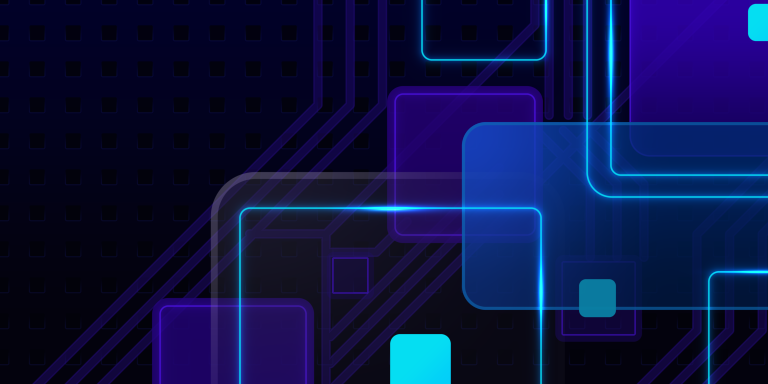
Reproduce this background procedurally as a WebGL 1 fragment shader.

```glsl
precision highp float;
uniform vec2 u_resolution;

#define PX (1.0 / u_resolution.y)
#define CELL 0.09375
#define TRACE_WIDTH 0.0105
#define LINE_WIDTH 0.002
#define CYAN vec3(0.02, 0.87, 0.95)
#define VIOLET vec3(0.30, 0.07, 0.90)
#define TRACE_COLOR vec3(0.13, 0.04, 0.46)

// Rounded rectangle from edges (left, bottom, right, top)
float box(vec2 p, vec4 e, float r) {
  vec2 q = abs(p - 0.5 * (e.xy + e.zw)) - 0.5 * (e.zw - e.xy) + r;
  return length(max(q, 0.0)) + min(max(q.x, q.y), 0.0) - r;
}

float segment(vec2 p, vec2 a, vec2 b) {
  vec2 d = b - a;
  return length(p - a - d * clamp(dot(p - a, d) / dot(d, d), 0.0, 1.0));
}

float fill(float d) { return 1.0 - smoothstep(-0.7 * PX, 0.7 * PX, d); }
float stroke(float d, float w) { return fill(abs(d) - w); }

// Distance to the circuit network
float traces(vec2 p) {
  vec2 knee = vec2(0.849, 0.391);
  float d = segment(p, knee, vec2(1.393, 0.935));
  d = min(d, segment(p, vec2(1.393, 0.935), vec2(1.393, 1.1)));
  d = min(d, segment(p, knee, vec2(0.849, -0.1)));
  d = min(d, segment(p, knee, vec2(0.65, 0.391)));
  d = min(d, segment(p, vec2(0.86, 0.343), vec2(0.98, 0.343)));
  d = min(d, segment(p, vec2(0.98, 0.343), vec2(1.06, 0.423)));
  for (int i = 0; i < 3; i++) {
    float k = float(i);
    // Left bundle
    vec2 a = vec2(0.828 + 0.084 * k, 0.727);
    d = min(d, segment(p, a, a + vec2(0.0, 0.4)));
    d = min(d, segment(p, a, a - 0.9));
    // Lower diagonals, the last one reaching the top edge
    float s = 0.737 + 0.07 * k;
    float end = i == 2 ? 1.95 : 1.3;
    d = min(d, segment(p, vec2(0.86, 0.86 - s), vec2(end, end - s)));
    // Centre right bundle
    vec2 b = vec2(1.537 + 0.07 * k, 0.52);
    d = min(d, segment(p, b, b - vec2(0.0, 0.19)));
    d = min(d, segment(p, b, b + vec2(-0.14, 0.14)));
    d = min(d, segment(p, vec2(1.43 + 0.05 * k, 0.7), vec2(1.43 + 0.05 * k, 1.1)));
    // Far right bundle
    vec2 c = vec2(1.815 + 0.085 * k, 0.39);
    d = min(d, segment(p, c, c + 0.3));
    d = min(d, segment(p, c, c - vec2(0.0, 0.25)));
    d = min(d, segment(p, c - vec2(0.0, 0.25), c - vec2(0.3, 0.55)));
  }
  return d;
}

vec3 violetPanel(vec3 col, float d, vec3 tint, float inset) {
  col = mix(col, tint, 0.82 * fill(d));
  col += VIOLET * 0.12 * exp(-abs(d + inset) * 90.0) * fill(d);
  return mix(col, VIOLET, 0.75 * stroke(d + inset, LINE_WIDTH));
}

vec3 neonFrame(vec3 col, float d) {
  col += vec3(0.0, 0.22, 0.38) * exp(-abs(d) * 110.0);
  return mix(col, CYAN, 0.9 * stroke(d, LINE_WIDTH));
}

// Elongated glow with a bright core
vec3 flare(vec2 p, vec2 size) {
  vec2 q = p / size;
  float core = exp(-dot(q, q) * 4.0);
  float halo = exp(-dot(q, q));
  return vec3(0.0, 0.3, 0.95) * halo * 0.75 + vec3(0.15, 0.75, 0.5) * core;
}

void main() {
  vec2 p = gl_FragCoord.xy * PX;

  // Backdrop with recessed tiles
  vec3 col = mix(vec3(0.012, 0.008, 0.05), vec3(0.005, 0.005, 0.16), smoothstep(0.1, 1.1, p.y));
  vec2 cell = mod(p - vec2(0.003, 0.914) + 0.5 * CELL, CELL) - 0.5 * CELL;
  float tile = box(cell, vec4(-0.02, -0.02, 0.02, 0.02), 0.004);
  col = mix(col, vec3(0.006, 0.006, 0.035), 0.8 * fill(tile));
  col += vec3(0.02, 0.025, 0.10) * stroke(tile, 0.0015) * smoothstep(0.02, -0.02, cell.y);

  // Circuit traces
  float t = traces(p);
  col = mix(col, TRACE_COLOR, 0.45 * fill(t - TRACE_WIDTH));
  col = mix(col, TRACE_COLOR, 0.55 * stroke(t - TRACE_WIDTH, 0.0018));

  // Violet panels
  col = violetPanel(col, box(p, vec4(1.008, 0.367, 1.414, 0.776), 0.042),
    mix(vec3(0.10, 0.0, 0.36), vec3(0.16, 0.0, 0.50), p.y), 0.021);
  col = violetPanel(col, box(p, vec4(0.396, -0.2, 0.818, 0.224), 0.042), vec3(0.13, 0.01, 0.46), 0.021);
  col = violetPanel(col, box(p, vec4(1.641, 0.594, 2.2, 1.2), 0.052),
    mix(vec3(0.09, 0.0, 0.38), vec3(0.20, 0.0, 0.72), smoothstep(0.55, 1.0, p.y)), 0.0);

  // Smoked glass
  float smoke = box(p, vec4(0.549, -0.2, 1.471, 0.552), 0.117);
  float fade = 1.0 - smoothstep(0.65, 1.5, p.x);
  float lift = smoothstep(-0.15, 0.55, p.y);
  col = mix(col, vec3(0.19, 0.18, 0.25), fill(smoke) * (0.12 + 0.38 * fade * lift));
  col += vec3(0.14, 0.13, 0.15) * stroke(smoke + 0.009, 0.009) * (0.08 + 0.92 * fade) * (0.35 + 0.65 * lift);

  // Chip outlines
  float chip = box(p, vec4(0.867, 0.237, 0.958, 0.328), 0.002);
  float socket = box(p, vec4(1.464, 0.128, 1.654, 0.318), 0.004);
  col = mix(col, TRACE_COLOR, 0.25 * fill(chip - 0.016) + 0.4 * fill(socket - 0.018));
  col = mix(col, VIOLET, 0.55 * max(stroke(chip, LINE_WIDTH), stroke(socket, LINE_WIDTH)));

  // Blue glass
  float glass = box(p, vec4(1.203, 0.193, 2.2, 0.682), 0.0625);
  vec3 blue = mix(vec3(0.07, 0.28, 0.74), vec3(0.0, 0.15, 0.40), smoothstep(1.2, 1.75, p.x));
  blue *= 0.65 + 0.45 * smoothstep(0.2, 0.65, p.y);
  col = mix(col, blue, 0.78 * fill(glass));
  col = mix(col, vec3(0.05, 0.42, 0.70), 0.6 * stroke(glass + 0.004, 0.004));

  // Neon frames
  col = neonFrame(col, box(p, vec4(1.099, 0.844, 1.422, 1.2), 0.026));
  col = neonFrame(col, box(p, vec4(0.625, -0.2, 1.409, 0.458), 0.026));
  col = neonFrame(col, box(p, vec4(1.529, 0.487, 2.2, 1.2), 0.065));
  col = neonFrame(col, box(p, vec4(1.591, 0.544, 2.2, 1.2), 0.026));
  col = neonFrame(col, box(p, vec4(1.846, -0.2, 2.2, 0.292), 0.026));
  col += flare(p - vec2(1.016, 0.456), vec2(0.10, 0.010));
  col += flare(p - vec2(1.409, 0.24), vec2(0.009, 0.09));
  col += flare(p - vec2(1.591, 0.86), vec2(0.011, 0.14));
  col += 0.6 * flare(p - vec2(1.98, 0.292), vec2(0.09, 0.008));
  col += 0.5 * flare(p - vec2(1.422, 0.98), vec2(0.008, 0.09));

  // Solid keys
  float keys = min(box(p, vec4(1.016, -0.2, 1.174, 0.130), 0.026), box(p, vec4(1.948, 0.893, 2.044, 0.99), 0.021));
  vec3 keyColor = mix(CYAN, vec3(0.0, 0.75, 1.0), 0.5 * smoothstep(1.016, 1.174, p.x - p.y));
  col = mix(col, keyColor, fill(keys));
  float core = box(p, vec4(1.508, 0.174, 1.604, 0.273), 0.018);
  col = mix(col, vec3(0.04, 0.50, 0.64), 0.95 * fill(core));

  gl_FragColor = vec4(clamp(col, 0.0, 1.0), 1.0);
}
```
